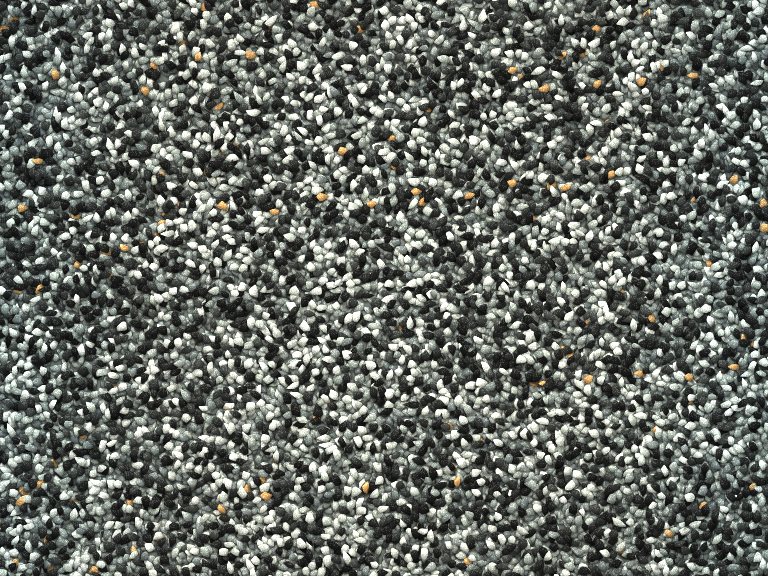
This texture is drawn by a WebGL 2 fragment shader. Its source:

```glsl
#version 300 es
precision highp float;
// Exposed aggregate: packed grey chips under scattered black and white pebbles.

uniform vec2 u_resolution;
out vec4 fragColor;

const float TAU = 6.28319;
const vec3 TAN_STONE = vec3(0.80, 0.60, 0.38);

float hash(vec2 p) {
  return fract(sin(dot(p, vec2(127.1, 311.7))) * 43758.5453);
}

float noise(vec2 p) {
  vec2 cell = floor(p), f = fract(p);
  f = f * f * (3.0 - 2.0 * f);
  return mix(mix(hash(cell), hash(cell + vec2(1, 0)), f.x),
             mix(hash(cell + vec2(0, 1)), hash(cell + vec2(1, 1)), f.x), f.y);
}

vec2 rotate(vec2 p, float angle) {
  float c = cos(angle), s = sin(angle);
  return vec2(c * p.x - s * p.y, s * p.x + c * p.y);
}

// Rounded irregular five-sided outline; 1.0 lies on the edge.
float pebbleDistance(vec2 p, vec2 id) {
  float sum = 0.0;
  for (int i = 0; i < 5; i++) {
    float side = float(i);
    float angle = (side + 0.7 * hash(id + side * 3.7)) * TAU / 5.0;
    float reach = max(dot(p, vec2(cos(angle), sin(angle))), 0.0);
    float cube = reach * reach * reach;
    sum += cube * cube;
  }
  return pow(sum + 1e-6, 1.0 / 6.0);
}

// Stone colour: grey chips, or a mix of black, white and a few tan pebbles.
vec3 stoneColor(vec2 id, float greyShare, float darkShare) {
  float pick = hash(id + 11.3), tone = hash(id + 23.9);
  vec3 grey = mix(vec3(0.43, 0.46, 0.46), vec3(0.74, 0.76, 0.72), tone);
  vec3 dark = mix(vec3(0.10, 0.10, 0.098), vec3(0.27, 0.28, 0.27), tone * tone);
  vec3 white = mix(vec3(0.75, 0.77, 0.73), vec3(0.93, 0.93, 0.90), tone);
  if (hash(id + 37.1) < 0.006) return TAN_STONE;
  if (pick < greyShare) return grey;
  float kind = (pick - greyShare) / max(1.0 - greyShare, 0.001);
  return kind < darkShare ? dark : white;
}

// Lit upper side, dim rim and mottled surface.
vec3 shadeStone(vec3 base, vec2 p, float d, vec2 id) {
  float mottle = noise(p * 6.0 + id * 7.3) - 0.5;
  float facet = dot(p, rotate(vec2(0.0, 1.0), hash(id + 5.7) - 0.3));
  float rim = d * d * d;
  vec3 lit = base * (1.06 + 0.35 * facet - 0.22 * rim + 0.28 * mottle);
  float glint = smoothstep(0.1, 0.45, mottle + 0.35 * facet) * (1.0 - 0.5 * rim);
  return lit + 0.13 * glint;
}

// Paints one jittered grid of stones over the colour below.
vec3 paintLayer(vec3 color, vec2 uv, float density, float seed,
                float presence, float greyShare, float size) {
  vec2 grid = rotate(uv, seed * 0.37) * density + seed * 17.0;
  vec2 home = floor(grid);
  float pixel = density / u_resolution.y;
  for (int y = -1; y <= 1; y++) {
    for (int x = -1; x <= 1; x++) {
      vec2 cell = home + vec2(x, y);
      vec2 id = cell + seed * 5.0;
      if (hash(id + 71.3) > presence) continue;
      vec2 jitter = vec2(hash(id + 1.7), hash(id + 2.9)) - 0.5;
      vec2 local = grid - cell - 0.5 - 0.7 * jitter;
      float radius = size * mix(0.82, 1.12, hash(id + 4.1));
      float stretch = mix(1.0, 1.38, hash(id + 6.3));
      vec2 shape = rotate(local, TAU * hash(id + 8.9));
      shape /= radius * vec2(stretch, 1.0 / stretch);
      float d = pebbleDistance(shape, id);
      vec2 upright = rotate(local, -seed * 0.37);

      float shadow = 1.0 - smoothstep(0.85, 1.45, d + 0.35 * upright.y);
      color *= 1.0 - 0.40 * shadow;

      float darkShare = 0.64 + 0.45 * (noise(cell * 0.17 + seed) - 0.5);
      vec3 stone = stoneColor(id, greyShare, darkShare);
      stone = shadeStone(stone, upright / radius, min(d, 1.1), id);
      float soft = 0.55 * pixel / radius;
      color = mix(color, stone, 1.0 - smoothstep(1.0 - soft, 1.0 + soft, d));
    }
  }
  return color;
}

void main() {
  vec2 uv = gl_FragCoord.xy / u_resolution.y;
  vec2 centered = gl_FragCoord.xy / u_resolution - 0.5;

  // Grey bed, then two sparser coats of contrasting pebbles.
  vec3 color = vec3(0.40, 0.42, 0.41);
  color = paintLayer(color, uv, 76.0, 1.0, 1.00, 1.00, 0.56);
  color = paintLayer(color, uv, 66.0, 2.0, 0.58, 0.18, 0.47);
  color = paintLayer(color, uv, 64.0, 3.0, 0.58, 0.12, 0.47);

  // Fine grit, gentle corner falloff and a cool cast toward the sides.
  color *= 0.94 + 0.16 * noise(uv * 210.0);
  color *= 1.08 - 0.30 * dot(centered, centered);
  float cool = smoothstep(0.25, 0.55, abs(centered.x));
  color *= mix(vec3(1.0, 1.01, 0.975), vec3(0.95, 1.01, 1.01), cool);
  fragColor = vec4(clamp(color, 0.0, 1.0), 1.0);
}
```
